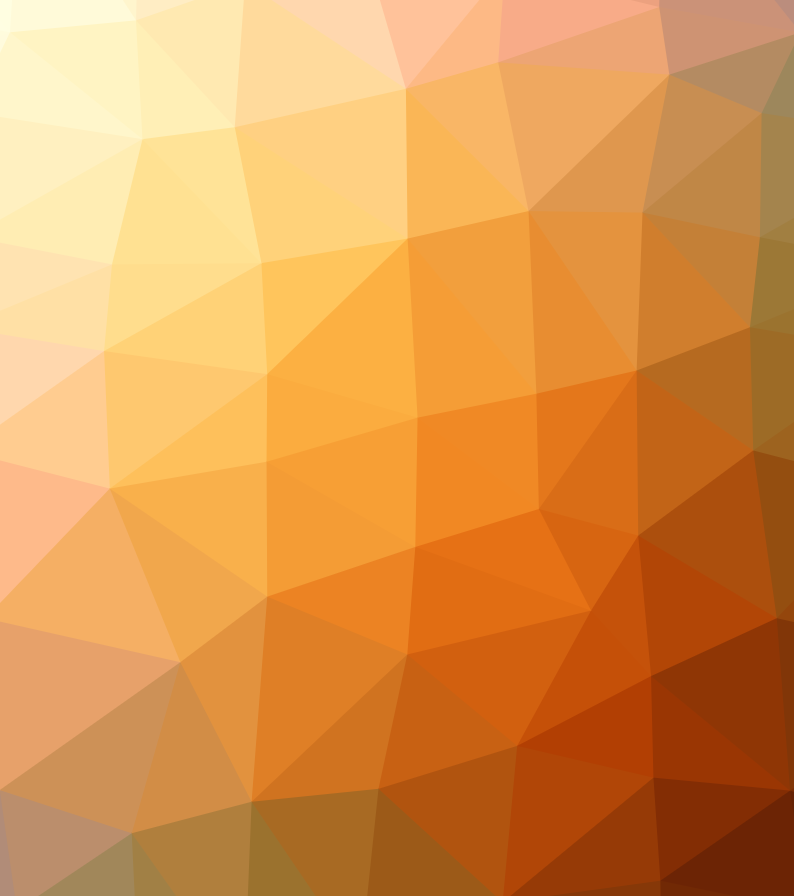
This background is drawn by a Shadertoy shader. Its source:

```glsl
#define GRID_ORIGIN vec2(0.137, -0.046)
#define GRID_STEP vec2(0.147, 0.156)
#define WAVE 1.05            // phase advance per column
#define DRIFT 1.10           // phase advance per row
#define SWELL 0.043          // height of the travelling wave
#define SWAY 0.036           // sideways reach of the warp
#define TONE_JITTER 0.018    // random tone change per facet

const vec3 RAMP[6] = vec3[6](
    vec3(1.00, 1.00, 0.90), vec3(1.00, 0.92, 0.64), vec3(1.00, 0.735, 0.29),
    vec3(0.93, 0.47, 0.09), vec3(0.71, 0.25, 0.01), vec3(0.34, 0.11, 0.02));

float hash(vec3 p) {
    p = fract(p * 0.1031);
    p += dot(p, p.zyx + 31.32);
    return fract((p.x + p.y) * p.z);
}

float band(float row, float centre, float sharpness) {
    float d = row - centre;
    return exp2(-sharpness * d * d);
}

// Grid corner displaced by waves; rows count downwards
vec2 corner(vec2 id) {
    float col = id.x, row = id.y;
    float zigzag = cos(3.14159 * col);
    vec2 shift = vec2(0.0);

    shift.x += SWAY * sin(0.68 * (row - 1.0)) * cos(WAVE * (col - 2.1));
    shift.x += 0.022 * zigzag * band(row, 1.0, 4.0);
    shift.x += (0.030 + 0.043 * cos(2.0 * WAVE * col)) * band(row, 5.0, 4.0);

    shift.y += SWELL * cos(WAVE * col - DRIFT * row + 0.84);
    shift.y += 0.029 * sin(WAVE * col) * smoothstep(2.5, 4.5, row);
    shift.y += (0.034 * zigzag - 0.026) * band(row, 4.6, 0.8);
    shift.y += 0.032 * cos(WAVE * col + 0.9) * band(row, 2.0, 4.0);
    shift.y += 0.040 * band(row, 0.0, 4.0);

    return GRID_ORIGIN + id * GRID_STEP + shift;
}

// Diagonal ramp, muted towards the two side corners
vec3 toneAt(vec2 p, float jitter) {
    p.x *= iResolution.y / iResolution.x;
    p = clamp(p, 0.0, 1.0);
    float t = 0.5 * (p.x + p.y) + jitter;
    float side = (p.x - p.y) * (p.x - p.y);
    vec3 color = RAMP[0];
    for (int k = 1; k < 6; k++)
        color = mix(color, RAMP[k], clamp(t * 5.0 - float(k - 1), 0.0, 1.0));
    vec3 mute = vec3(-1.5 * max(t - 0.3, 0.0), 1.2 * (t - 0.55), 0.3);
    return clamp(color + side * mute, 0.0, 1.0);
}

float cross2(vec2 a, vec2 b) { return a.x * b.y - a.y * b.x; }

float edgeDistance(vec2 p, vec2 a, vec2 b) {
    return cross2(b - a, p - a) / max(length(b - a), 1e-4);
}

// Adds one facet: colour in rgb, smooth coverage in a
vec4 facet(vec2 p, vec2 a, vec2 b, vec2 c, vec3 seed) {
    float winding = cross2(b - a, c - a) < 0.0 ? -1.0 : 1.0;
    float inside = min(winding * edgeDistance(p, a, b),
                   min(winding * edgeDistance(p, b, c),
                       winding * edgeDistance(p, c, a)));
    float cover = clamp(0.5 + inside * iResolution.y, 0.0, 1.0);
    if (cover <= 0.0) return vec4(0.0);
    float jitter = TONE_JITTER * (2.0 * hash(seed) - 1.0);
    return cover * vec4(toneAt((a + b + c) / 3.0, jitter), 1.0);
}

void mainImage(out vec4 fragColor, in vec2 fragCoord) {
    vec2 p = fragCoord / iResolution.y;
    p.y = 1.0 - p.y;
    vec2 cell = floor((p - GRID_ORIGIN) / GRID_STEP);
    vec4 sum = vec4(0.0);

    // Nearby quads, each split along its shorter diagonal
    for (int y = -1; y <= 1; y++)
    for (int x = -1; x <= 1; x++) {
        vec2 id = cell + vec2(x, y);
        vec2 a = corner(id);
        vec2 b = corner(id + vec2(1.0, 0.0));
        vec2 c = corner(id + vec2(1.0, 1.0));
        vec2 d = corner(id + vec2(0.0, 1.0));
        vec3 seed = vec3(id + 17.0, 3.0);
        bool acShorter = distance(a, c) < distance(b, d);
        sum += facet(p, a, b, acShorter ? c : d, seed);
        sum += facet(p, c, d, acShorter ? a : b, seed + vec3(0.0, 0.0, 8.0));
    }
    vec3 color = sum.a > 1e-3 ? sum.rgb / sum.a : toneAt(p, 0.0);
    fragColor = vec4(color, 1.0);
}
```
